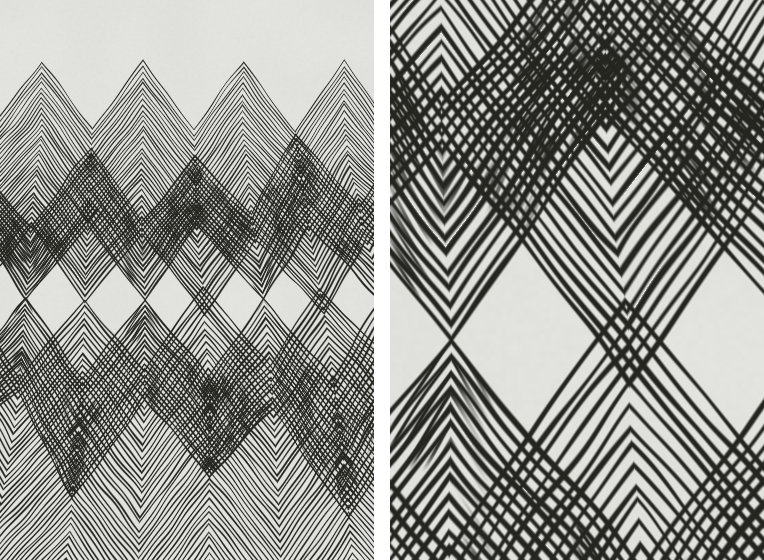
Left, the full canvas; right, a detail of the centre.
Reproduce this pattern procedurally as a Shadertoy shader.

```glsl
// Pen-drawn zigzag bands of parallel strokes that overlap into dark cross-hatching.
// Two interleaved zigzag height fields each carry an upper and a lower band;
// the columns fan out downwards and the gap between bands leaves pale diamonds.

const float PI = 3.14159265;
const vec2 SHEET = vec2(512.0, 768.0);   // design units, y pointing down
const float STEEPNESS = 1.64;            // gradient length of the height field
const float SOFTNESS = 1.3;              // ink bleed into the cloth
const vec3 PAPER = vec3(0.882, 0.882, 0.87);
const vec3 INK = vec3(0.145, 0.145, 0.125);

float hash(vec2 p) {
    vec3 h = fract(p.xyx * vec3(0.1031, 0.1030, 0.0973));
    h += dot(h, h.yzx + 33.33);
    return fract((h.x + h.y) * h.z);
}

float noise(vec2 p) {
    vec2 cell = floor(p), f = fract(p);
    f = f * f * (3.0 - 2.0 * f);
    return mix(mix(hash(cell), hash(cell + vec2(1, 0)), f.x),
               mix(hash(cell + vec2(0, 1)), hash(cell + vec2(1, 1)), f.x), f.y);
}

// Column period and zigzag height both grow towards the bottom of the sheet
float columnPeriod(float y) { return 138.0 + 0.1 * max(y - 175.0, 0.0); }
float foldRise(float y) { return 94.0 + 0.07 * max(y - 310.0, 0.0); }

// Column coordinate: whole numbers sit on one set of folds, halves on the other
float columnCoord(vec2 p) {
    float centre = 264.0 + 23.0 * smoothstep(150.0, 600.0, p.y);
    return (p.x - centre) / columnPeriod(p.y);
}

// Coverage of evenly spaced strokes between two levels, each with a shaky hand
float strokes(float level, vec2 edges, float count, vec2 p, float seed, float halfWidth, float aa) {
    float spacing = (edges.y - edges.x) / count;
    float u = (level - edges.x) / spacing;
    float id = clamp(round(u), 0.0, count);
    float shake = 0.5 * (noise(vec2(p.x / 26.0, id * 3.0 + seed)) - 0.5);
    float dist = abs(u - id + shake) * spacing / STEEPNESS;
    float pressure = halfWidth * mix(0.7, 1.3, noise(vec2(p.x / 24.0, id * 5.0 + seed)));
    return 1.0 - smoothstep(pressure - 0.5 * aa, pressure + 0.5 * aa, dist);
}

// One zigzag band; fold is 0 on peaks and 1 in valleys
float zigzagBand(vec2 p, float fold, vec2 edges, float count, float seed, float halfWidth, float aa) {
    return strokes(p.y - foldRise(p.y) * fold, edges, count, p, seed, halfWidth, aa);
}

// Second pass of the pen inside a band: strokes that run past the tips,
// and scattered patches gone over again at a slightly steeper angle
float rework(vec2 p, float fold, float tip, vec2 edges, float count, float seed,
             float halfWidth, float aa) {
    float level = p.y - foldRise(p.y) * fold;
    float inside = step(edges.x, level) * step(level, edges.y);
    float reach = 0.22 * noise(vec2(p.y / 16.0, seed + p.x / 60.0));
    float nearTip = 1.0 - smoothstep(reach - 0.04, reach, abs(fold - tip));
    float past = nearTip * zigzagBand(p, 2.0 * tip - fold, edges, count, seed, halfWidth, aa);
    float patches = smoothstep(0.52, 0.72, noise(p / vec2(30.0, 38.0) + seed));
    float steeper = patches * zigzagBand(p, 1.25 * fold, edges, count, seed + 9.0, 0.8 * halfWidth, aa);
    return inside * max(past, steeper);
}

void mainImage(out vec4 fragColor, in vec2 fragCoord) {
    float unit = SHEET.y / iResolution.y;
    vec2 p = vec2((fragCoord.x - 0.5 * iResolution.x) * unit + 0.5 * SHEET.x,
                  SHEET.y - fragCoord.y * unit);
    float aa = length(vec2(unit, SOFTNESS));

    // Slow drift of the hand
    vec2 q = p + 4.0 * (vec2(noise(p / 45.0), noise(p / 45.0 + 31.0)) - 0.5);
    float column = columnCoord(q);
    float foldB = 2.0 * abs(column - round(column));
    float foldA = 1.0 - foldB;

    // Uneven band edges, so some tips cross and others only touch
    float cross = 16.0 * smoothstep(-1.0, 0.0, column);
    float sway = cos(PI * column);
    vec2 upperLong = vec2(84.0, 312.0 + cross);
    vec2 upperShort = vec2(209.0 - 10.0 * (column + 0.5) + 12.0 * sway, 309.0);
    vec2 lowerShort = vec2(410.0, 555.0 + 13.0 * column - 18.0 * sway);
    vec2 lowerLong = vec2(410.0 - cross, 1000.0);

    // Finer pen at the top, heaviest where the bands cross
    float pen = mix(0.66, 1.0, smoothstep(150.0, 310.0, p.y));
    float heavy = 1.06 * max(pen, 0.9);
    float light = pen * mix(1.0, 0.92, smoothstep(540.0, 700.0, p.y));
    float paperLeft = 1.0;
    paperLeft *= 1.0 - zigzagBand(q, foldA, upperLong, 32.0, 1.0, pen, aa);
    paperLeft *= 1.0 - zigzagBand(q, foldB, upperShort, 14.0, 211.0, heavy, aa);
    paperLeft *= 1.0 - zigzagBand(q, foldA, lowerShort, 17.0, 421.0, heavy, aa);
    paperLeft *= 1.0 - zigzagBand(q, foldB, lowerLong, 65.0, 631.0, light, aa);
    paperLeft *= 1.0 - rework(q, foldB, 0.0, upperShort, 14.0, 251.0, heavy, aa);
    paperLeft *= 1.0 - rework(q, foldA, 1.0, lowerShort, 17.0, 461.0, heavy, aa);

    // Faint mottling of the cloth
    float mottle = 0.015 * (noise(p / 60.0) - 0.5) + 0.012 * (noise(p / 2.5) - 0.5);
    fragColor = vec4(mix(INK, PAPER + mottle, paperLeft), 1.0);
}
```
